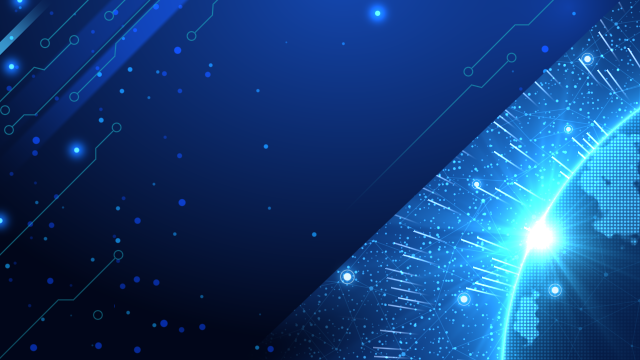
Reproduce this background procedurally as a Shadertoy shader.

```glsl
// Deep blue tech backdrop: circuit traces, and a glowing dotted globe behind a diagonal.

float hash(vec2 p) { return fract(sin(dot(p, vec2(127.1, 311.7))) * 43758.5453); }
vec2 hash2(vec2 p) { return vec2(hash(p), hash(p + 19.7)); }

float noise(vec2 p) {
  vec2 i = floor(p), f = smoothstep(0., 1., fract(p));
  return mix(mix(hash(i), hash(i + vec2(1, 0)), f.x),
             mix(hash(i + vec2(0, 1)), hash(i + 1.), f.x), f.y);
}

// Soft coverage of everything closer than radius
float cover(float d, float radius) {
  float aa = .8 / iResolution.y;
  return 1. - smoothstep(radius - aa, radius + aa, d);
}

float segment(vec2 p, vec2 a, vec2 b) {
  p -= a; b -= a;
  return length(p - b * clamp(dot(p, b) / max(dot(b, b), 1e-6), 0., 1.));
}

// Ring, 45 degree run, short jog, second run
float trace(vec2 p, float x, float y, float run, float jogX, float jogY, float run2) {
  vec2 ring = vec2(x, y), knee = ring + run, bend = knee + vec2(jogX, jogY);
  float d = min(segment(p, ring, knee), min(segment(p, knee, bend), segment(p, bend, bend + run2)));
  float r = length(p - ring);
  return cover(min(max(d, .012 - r), abs(r - .012)), .0014);
}

// One jittered dot in some cells of a grid
float specks(vec2 p, float n, float density, float size) {
  vec2 c = floor(p * n);
  float d = length(p * n - c - .25 - .5 * hash2(c)) / n, h = hash(c + 3.1);
  return step(hash(c + 7.3), density) * cover(d, size * (.5 + h)) * (.4 + .6 * h);
}

// Jittered points joined to their neighbours
float network(vec2 p) {
  vec2 g = p * 9., c = floor(g);
  float sum = 0.;
  for (int k = 0; k < 9; k++) {
    vec2 a = c + vec2(k % 3 - 1, k / 3 - 1), pa = a + hash2(a);
    sum += cover(length(g - pa) / 9., .002 + .004 * hash(a + 2.));
    for (int j = 0; j < 3; j++) {
      vec2 b = a + vec2(1, j - 1);
      sum += .35 * cover(segment(g, pa, b + hash2(b)) / 9., .0008) * step(.35, hash(a + b));
    }
  }
  return min(sum, 1.);
}

void mainImage(out vec4 fragColor, in vec2 fragCoord) {
  vec2 p = fragCoord / iResolution.y;
  float across = p.x - p.y;

  // Blue backdrop, brightest at the top
  float light = 1. - length((p - vec2(.95, 1.05)) * vec2(.75, 1));
  vec3 col = mix(vec3(.004, .025, .1), vec3(.08, .28, .69), clamp(light, 0., 1.));
  col += vec3(.02, .09, .25) * exp(-7. * length(p - vec2(1.58, .98)));

  // Slanted bands in the upper left corner
  float bands = smoothstep(.05, .03, abs(across + .52)) + .5 * smoothstep(.06, .04, abs(across + .64));
  col += vec3(.02, .1, .3) * bands * smoothstep(.45, 1.3, p.x + p.y);
  col += vec3(.2, .5, .55) * cover(abs(across + .865), .018) * smoothstep(1.15, .85, p.x + p.y);

  // Scattered dots and large glowing orbs
  float left = smoothstep(.95, .1, p.x);
  col += vec3(.05, .42, .6) * specks(p, 13., .08 + .22 * left, .0045);
  col += vec3(.02, .15, .55) * specks(p + 3.7, 17., .3 * left, .007);
  vec2 orbs[5] = vec2[5](vec2(1.049, .963), vec2(.032, .815), vec2(.213, .583), vec2(.055, 1), vec2(0, .387));
  for (int i = 0; i < 5; i++) {
    float d = length(p - orbs[i]);
    col += vec3(.05, .35, .75) * exp(-d * d * 2000.) + vec3(.3, .5, .35) * cover(d, .007);
  }

  // Circuit traces
  float wire = trace(p, .125, .88, .13, 0., 0., 0.)
    + trace(p, .206, .889, -.083, -.028, .007, -.1)
    + trace(p, .303, .956, .05, 0., 0., 0.)
    + trace(p, .025, .639, .042, .03, 0., .33)
    + trace(p, .206, .731, .113, .003, .035, .13)
    + trace(p, .324, .646, -.058, 0., -.03, -.27)
    + trace(p, .329, .292, -.125, -.042, 0., -.17)
    + trace(p, .532, .9, .058, .002, .03, .03)
    + trace(p, 1.301, .801, .13, .037, 0., .1)
    + trace(p, 1.421, .84, -.083, -.028, .007, -.375) * smoothstep(.38, .75, p.y)
    + trace(p, .272, .125, 0., 0., 0., 0.) + trace(p, .014, .694, 0., 0., 0., 0.);
  col = mix(col, vec3(.1, .62, .72), min(wire, 1.) * mix(.5, .8, p.y));

  // Sky right of the diagonal, lit by a flare on the globe's rim
  vec2 q = p - vec2(2.322, -.052), f = p - vec2(1.505, .34);
  float r = length(q), height = r - .927, flare = length(f), ray = atan(-f.y, -f.x);
  vec3 sky = mix(vec3(.03, .13, .35), vec3(.07, .29, .62), exp(-flare * flare * 4.));
  sky += vec3(.1, .4, .5) * (exp(-max(height, 0.) * 13.) + exp(-flare * 5.5));
  float beams = pow(noise(vec2(ray * 5., 3)), 2.) + .5 * pow(noise(vec2(ray * 19., 8)), 3.);
  sky += vec3(.12, .4, .5) * beams * exp(-flare * 3.2);
  sky += vec3(.2, .55, .65) * (.7 * network(p) + specks(p, 48., .45, .0025) + specks(p + 5., 75., .3, .0018));

  // Radial dashes flying away from the globe
  float turn = atan(q.y, -q.x) * 52., lane = floor(turn);
  float along = height / .23 + 5. * hash(vec2(lane, 1)), slot = fract(along);
  float dash = cover(abs(turn - lane - .5) / 52. * r, .0019) * smoothstep(.25, .7, slot) * step(slot, .75);
  sky += .75 * dash * step(.3, hash(vec2(lane, floor(along)))) * smoothstep(.48, .25, height);

  // Globe with halftone land
  float depth = max(-height, 0.);
  vec3 globe = vec3(.015, .08, .24) + vec3(.1, .4, .5) * exp(-depth * 13.) + vec3(.03, .13, .2) * p.y;
  vec2 a = (p - vec2(1.68, .54)) * mat2(.7, .7, -.7, .7), b = p - vec2(1.46, .12), c = p - vec2(1.75, .38);
  float land = exp(-dot(a * a, vec2(35, 180))) + exp(-dot(b * b, vec2(500, 70))) + exp(-dot(c * c, vec2(130, 70)));
  land = smoothstep(.6, .75, land + .7 * noise(p * 22.) + .3 * noise(p * 55.) - .5);
  float halftone = cover(length(fract(p * 108.) - .5) / 108., .0028);
  globe += vec3(.18, .42, .48) * land * (.45 + .8 * halftone);
  globe += vec3(.08, .3, .38) * (halftone * exp(-depth * 7.) + .5 * network(p + 2.));
  globe += vec3(.1, .35, .4) * exp(-flare * 7.) * (.6 + beams);
  vec3 scene = mix(sky, globe, cover(height, 0.));

  // Bright rim and flare
  scene += vec3(.45, .7, .7) * exp(-abs(height) * 190.) * (.5 + exp(-flare * 3.));
  scene += .95 * exp(-flare * flare * 420.) + vec3(.15, .35, .35) * exp(-flare * flare * 60.);
  float side = (p.x - 1.725 + 1.053 * (1. - p.y)) / 1.45;
  col = mix(col, scene, cover(-side, 0.) * mix(smoothstep(0., .3, side), 1., smoothstep(0., .3, p.y)));

  // White beacons with halos and thin rings
  vec3 beacons[6] = vec3[6](vec3(.965, .231, 1), vec3(1.632, .836, .85), vec3(1.324, .488, .65),
    vec3(1.289, .169, .9), vec3(1.579, .641, .6), vec3(1.542, .194, .9));
  for (int i = 0; i < 6; i++) {
    float d = length(p - beacons[i].xy) / beacons[i].z;
    col += vec3(.1, .35, .45) * exp(-d * d * 1800.);
    col = mix(col, vec3(.88, .97, 1), max(cover(d, .0105), .6 * cover(abs(d - .019), .001)));
  }
  fragColor = vec4(clamp(col, 0., 1.), 1);
}
```
